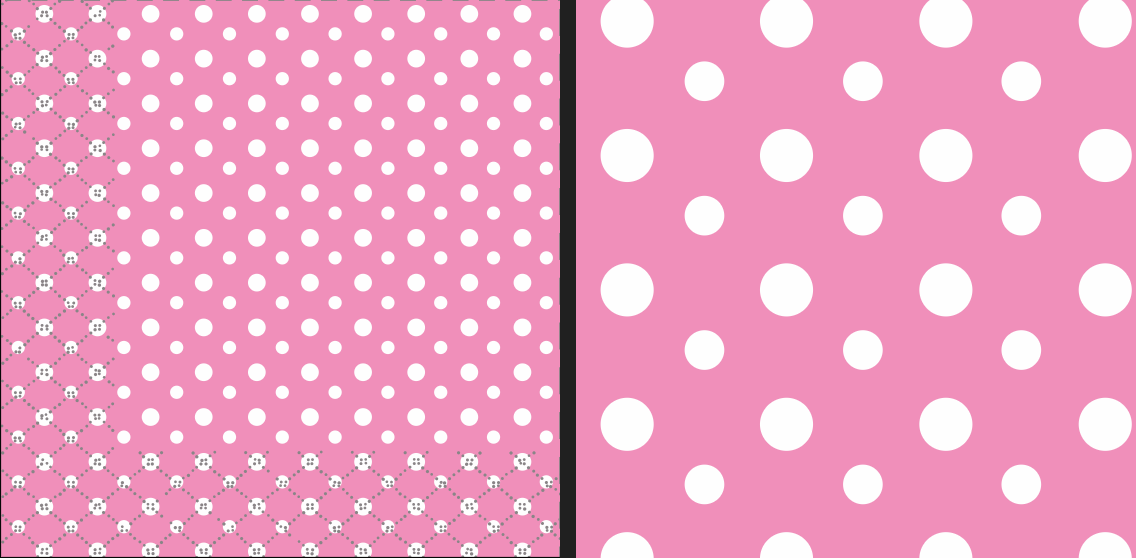
Left, the full canvas; right, a detail of the centre.
Give the GLSL for this pattern, as a Shadertoy shader.

```glsl
// Pink polka dots in two sizes, with an L-shaped border of grey dotted quilting.
#define PITCH_BIG    vec2(0.09486, 0.08)
#define PITCH_SMALL  vec2(0.0943, 0.08)
#define ORIGIN_BIG   vec2(0.0792, 0.0247)
#define ORIGIN_SMALL vec2(0.0326, 0.0605)
#define RADIUS_BIG   0.0158
#define RADIUS_SMALL 0.0118
#define BAND_LEFT    0.206   // right end of the left border
#define BAND_BOTTOM  0.807   // top end of the lower border, from the top
#define SPECKS       6.0     // stitches between two crossings
#define SPECK_RADIUS 0.0027
#define JITTER       0.0022

const vec3 PINK  = vec3(0.94, 0.56, 0.73);
const vec3 WHITE = vec3(0.995);
const vec3 GREY  = vec3(0.54, 0.52, 0.53);

vec2 hash22(vec2 p) {
    vec3 q = fract(vec3(p.xyx) * vec3(0.1031, 0.1030, 0.0973));
    q += dot(q, q.yzx + 33.33);
    return fract((q.xx + q.yz) * q.zy);
}

// Coverage of a shape from its signed distance, one pixel soft.
float fill(float d, float px) {
    return clamp(0.5 - d / px, 0.0, 1.0);
}

// Distance to the nearest dot of a rectangular grid.
float dotGrid(vec2 p, vec2 origin, vec2 pitch, float radius) {
    vec2 cell = (fract((p - origin) / pitch + 0.5) - 0.5) * pitch;
    return length(cell) - radius;
}

// Distance to the stitches on one family of diagonals; slope is +1 or -1.
float stitches(vec2 p, float slope) {
    vec2 g = (p - ORIGIN_BIG) / PITCH_BIG;
    float line = round(g.x + slope * g.y);
    float along = floor((g.x - slope * g.y) * SPECKS);
    float t = (along + 0.5) / SPECKS;
    vec2 centre = vec2(line + t, slope * (line - t)) * 0.5 * PITCH_BIG + ORIGIN_BIG;
    vec2 rnd = hash22(vec2(line, along) + 57.0 + 31.0 * slope);
    bool inBand = centre.x < BAND_LEFT || centre.y > BAND_BOTTOM;
    if (!inBand || rnd.x * rnd.y > 0.8) return 1.0;
    vec2 d = abs(p - centre - (rnd - 0.5) * JITTER);
    float size = SPECK_RADIUS * mix(0.85, 1.1, rnd.y);
    return length(d) - size;
}

// Broken hairline: s runs along the edge, depth is measured inwards.
float edgeDash(float s, float depth, float pitch, float px) {
    float dash = abs(fract(s / pitch) - 0.5) * pitch - 0.3 * pitch;
    return fill(max(dash, depth - 0.0016), px);
}

void mainImage(out vec4 fragColor, in vec2 fragCoord) {
    float px = 1.0 / iResolution.x;
    float height = iResolution.y * px;
    vec2 p = vec2(fragCoord.x * px, height - fragCoord.y * px);

    // Polka dots
    float dots = min(dotGrid(p, ORIGIN_BIG, PITCH_BIG, RADIUS_BIG),
                     dotGrid(p, ORIGIN_SMALL, PITCH_SMALL, RADIUS_SMALL));
    vec3 col = mix(PINK, WHITE, fill(dots, px));

    // Quilted border
    float quilt = min(stitches(p, 1.0), stitches(p, -1.0));
    col = mix(col, GREY, fill(quilt, px));

    // Worn top and right edges, solid dark left and bottom edges
    float worn = max(edgeDash(p.x, p.y, 0.047, px),
                     edgeDash(p.y, 1.0 - p.x, 0.08, px));
    col = mix(col, GREY, worn);
    float frame = min(p.x, height - p.y) - 0.002;
    col = mix(col, vec3(0.03), fill(frame, px));

    fragColor = vec4(col, 1.0);
}
```
